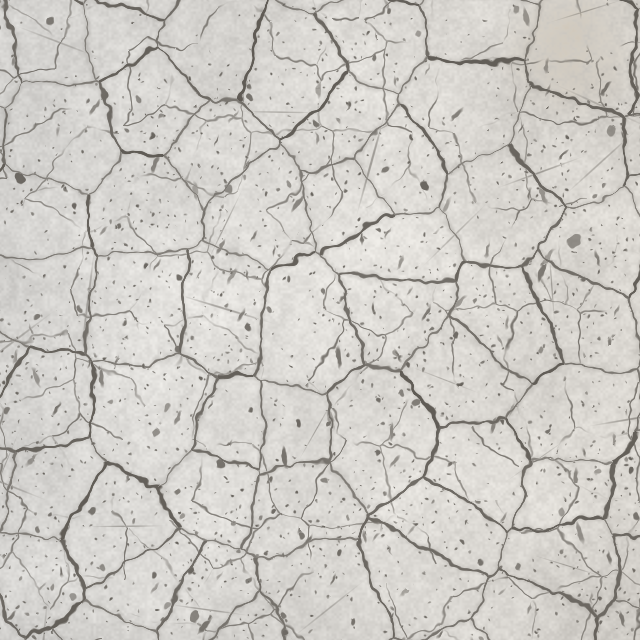
A three.js fragment shader for this texture:

```glsl
// Pale weathered plaster with a net of grey cracks, hairlines, specks and slanted scratches.
varying vec2 vUv;

#define CRACK_CELLS 7.0
#define HAIRLINE_CELLS 10.0
#define CRACK_HALF_WIDTH 0.0033
#define HAIRLINE_HALF_WIDTH 0.0013
#define WARP 0.0085
#define JAGS 0.0022
#define SOFTNESS 0.0012
#define STREAK_LEAN 0.2
#define SHADE_COLOR vec3(0.745, 0.735, 0.718)
#define LIGHT_COLOR vec3(0.940, 0.932, 0.914)
#define DARK_COLOR vec3(0.350, 0.333, 0.308)
#define STAIN_COLOR vec3(0.790, 0.750, 0.685)

vec2 hash2(vec2 p) {
  vec3 q = fract(p.xyx * vec3(0.1031, 0.1030, 0.0973));
  q += dot(q, q.yzx + 33.33);
  return fract((q.xx + q.yz) * q.zy);
}

// Layered sines in turned, growing frames: smooth noise of about -1 to 1.
float waves(vec2 p) {
  float sum = 0.0, amp = 0.5;
  for (int i = 0; i < 5; i++) {
    p = mat2(0.8, 0.6, -0.6, 0.8) * p * 1.8 + 1.7;
    sum += amp * sin(p.x + 1.3 * sin(p.y));
    amp *= 0.6;
  }
  return sum;
}

// Smoothly blended random grid, -1 to 1, for the sandy grain.
float sand(vec2 p) {
  vec2 id = floor(p), f = smoothstep(0.0, 1.0, p - id);
  vec2 e = vec2(1.0, 0.0);
  float low = mix(hash2(id).x, hash2(id + e).x, f.x);
  float high = mix(hash2(id + e.yx).x, hash2(id + e.xx).x, f.x);
  return 2.0 * mix(low, high, f.y) - 1.0;
}

vec2 warp(vec2 p, float seed) {
  vec2 jag = vec2(sand(p * 95.0 + seed), sand(p * 95.0 + seed + 31.0));
  return p + WARP * vec2(waves(p * 17.0 + seed), waves(p * 17.0 + seed + 41.0)) + JAGS * jag;
}

vec2 cellPoint(vec2 id) {
  return id + 0.08 + 0.84 * hash2(id);
}

// Cellular borders: x = distance to the nearest one, y = random key of that border.
vec2 cellBorder(vec2 p, float cells, float seed) {
  p = p * cells + seed;
  vec2 home = floor(p), nearId = home, toNear = vec2(8.0);
  for (int j = -1; j <= 1; j++)
  for (int i = -1; i <= 1; i++) {
    vec2 id = home + vec2(float(i), float(j));
    vec2 d = cellPoint(id) - p;
    if (dot(d, d) < dot(toNear, toNear)) { toNear = d; nearId = id; }
  }
  float border = 8.0, key = 0.0;
  for (int j = -2; j <= 2; j++)
  for (int i = -2; i <= 2; i++) {
    vec2 id = nearId + vec2(float(i), float(j));
    vec2 d = cellPoint(id) - p, gap = d - toNear;
    if (dot(gap, gap) > 0.0001) {
      float dist = dot(0.5 * (toNear + d), normalize(gap));
      if (dist < border) { border = dist; key = hash2(id + nearId + 7.0).x; }
    }
  }
  return vec2(border / cells, key);
}

float line(float dist, float halfWidth) {
  return 1.0 - smoothstep(halfWidth - SOFTNESS, halfWidth + SOFTNESS, dist);
}

// Scattered ellipses, one per chosen grid cell; lean and spread turn them from vertical.
float specks(vec2 p, float cells, float share, float radius, float stretch, float lean, float spread) {
  vec2 home = floor(p * cells);
  float mark = 0.0;
  for (int j = -1; j <= 1; j++)
  for (int i = -1; i <= 1; i++) {
    vec2 id = home + vec2(float(i), float(j));
    vec2 pick = hash2(id + cells * 3.0), shape = hash2(id + cells * 5.0 + 19.0);
    vec2 d = p - (id + hash2(id + cells)) / cells;
    float angle = lean + spread * (shape.y - 0.5);
    vec2 along = vec2(sin(angle), cos(angle));
    vec2 q = vec2(dot(d, vec2(along.y, -along.x)), dot(d, along) / stretch);
    float size = radius * mix(0.4, 1.0, shape.x * shape.x);
    mark = max(mark, step(pick.x, share) * line(length(q), size) * mix(0.55, 1.0, pick.y));
  }
  return mark;
}

void main() {
  vec2 p = vUv;
  float mottle = waves(p * 6.0), patchy = waves(p * 8.0 + 23.0);
  float grain = 0.6 * sand(p * 250.0) + 0.5 * sand(p * 95.0 + 60.0) + 0.3 * sand(p * 38.0 + 9.0);

  // Plaster ground, a little darker at the rim, cool to the left and warm to the right
  float tone = 0.68 + 0.15 * mottle + 0.22 * grain - 0.65 * dot(p - 0.5, p - 0.5);
  vec3 color = mix(SHADE_COLOR, LIGHT_COLOR, clamp(tone, 0.0, 1.0));
  color += (p.x - 0.5) * vec3(0.008, 0.0, -0.012);
  float stain = smoothstep(0.14, 0.0, length(p - vec2(0.89, 0.95)) + 0.03 * mottle);
  color = mix(color, STAIN_COLOR, stain * (0.4 + 0.3 * grain));

  // Main cracks and fainter, broken hairlines
  vec2 crack = cellBorder(warp(p, 0.0), CRACK_CELLS, 3.0);
  float width = CRACK_HALF_WIDTH * mix(0.42, 0.95, crack.y) * (0.9 + 0.2 * patchy + 0.2 * grain);
  float cracks = line(crack.x, width) * mix(0.65, 0.95, crack.y);
  float halo = 0.12 * smoothstep(0.009, 0.0, crack.x);
  vec2 hair = cellBorder(warp(p, 9.0), HAIRLINE_CELLS, 57.0);
  float broken = smoothstep(-0.3, 0.3, waves(p * 9.0 + 5.0) + 1.4 * (hair.y - 0.45));
  float hairs = line(hair.x, HAIRLINE_HALF_WIDTH) * broken * mix(0.35, 0.75, hair.y);

  // Pits, slanted streaks and long fine scratches, crowded in some areas and rare at the top
  vec2 rough = p + 0.0018 * vec2(sand(p * 160.0), sand(p * 160.0 + 13.0));
  float crowd = 0.95 + 0.7 * patchy - 0.5 * smoothstep(0.75, 1.0, p.y);
  float pits = specks(rough, 68.0, 0.42 * crowd, 0.0021, 1.4, 0.2, 3.0);
  pits = max(pits, specks(rough, 27.0, 0.24 * crowd, 0.0046, 1.5, 0.2, 2.0));
  pits = max(pits, specks(rough, 9.0, 0.24, 0.0095, 1.3, 0.2, 2.0));
  float streaks = specks(rough, 19.0, 0.30 * crowd, 0.0040, 4.0, STREAK_LEAN, 1.2);
  float scratches = specks(p, 8.0, 0.36, 0.0017, 32.0, 1.0, 2.2);

  float damage = max(max(cracks, hairs), max(0.88 * pits, 0.78 * streaks));
  color = mix(color, DARK_COLOR, max(max(damage, halo), 0.5 * scratches));
  gl_FragColor = vec4(color, 1.0);
}
```
